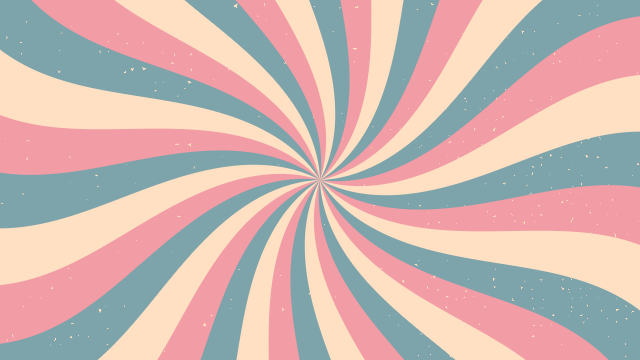
Give the GLSL for this background, as a Shadertoy shader.

```glsl
const vec3 BLUE = vec3(0.490, 0.640, 0.670);
const vec3 PINK = vec3(0.950, 0.610, 0.650);
const vec3 CREAM = vec3(1.000, 0.880, 0.760);

const float TAU = 6.2831853;
const float REPEATS = 12.0;        // groups of three rays
const float TWIST_PEAK = 0.506;    // greatest turn of a ray, radians
const float TWIST_BEND = 0.977;    // how fast the turn falls off
const float TWIST_RADIUS = 0.815;  // radius of the greatest turn

const int FLECK_LAYERS = 2;
const float FLECK_CELL = 0.042;
const float FLECK_BASE = 0.07;     // chance of a fleck outside the worn areas
const float FLECK_ROUGHNESS = 0.0022;

// Worn areas: centre, radius, added chance of flecks
const vec4 WORN[6] = vec4[6](
    vec4(0.57, 0.00, 0.27, 0.42),
    vec4(0.81, -0.38, 0.14, 0.50),
    vec4(0.42, -0.34, 0.16, 0.28),
    vec4(0.48, 0.32, 0.25, 0.15),
    vec4(-0.38, 0.28, 0.15, 0.22),
    vec4(-0.76, -0.40, 0.15, 0.18));

vec2 hash2(vec2 p) {
    vec3 q = fract(p.xyx * vec3(0.1031, 0.1030, 0.0973));
    q += dot(q, q.yzx + 33.33);
    return fract((q.xx + q.yz) * q.zy);
}

float gradientDot(vec2 cell, vec2 offset) {
    float angle = TAU * hash2(cell).x;
    return dot(vec2(cos(angle), sin(angle)), offset);
}

float gradientNoise(vec2 p) {
    vec2 i = floor(p), f = fract(p);
    vec2 u = f * f * f * (f * (f * 6.0 - 15.0) + 10.0);
    vec2 e = vec2(1.0, 0.0);
    float low = mix(gradientDot(i, f), gradientDot(i + e, f - e), u.x);
    float high = mix(gradientDot(i + e.yx, f - e.yx), gradientDot(i + 1.0, f - 1.0), u.x);
    return mix(low, high, u.y);
}

// Three ray colours, blended evenly where rays are thinner than a pixel
vec3 twistedRays(vec2 p, float pixel) {
    float r = length(p);
    float fromPeak = r - TWIST_RADIUS;
    float twist = TWIST_PEAK - TWIST_BEND * fromPeak * fromPeak;
    float slant = 2.0 * TWIST_BEND * fromPeak * r;
    float arc = r / sqrt(1.0 + slant * slant);

    float period = TAU / REPEATS;
    float angle = atan(p.y, p.x + 1e-6) - twist;
    vec3 middles = vec3(1.0, 3.0, 5.0) / 6.0;
    vec3 away = abs(fract(angle / period - middles + 0.5) - 0.5) * period;
    vec3 cover = clamp(0.5 + (period / 6.0 - away) * arc / pixel, 0.0, 1.0);
    return (BLUE * cover.x + CREAM * cover.y + PINK * cover.z) / dot(cover, vec3(1.0));
}

float wear(vec2 p) {
    float chance = FLECK_BASE;
    for (int i = 0; i < 6; i++) {
        vec2 d = (p - WORN[i].xy) / WORN[i].z;
        chance += WORN[i].w * exp(-dot(d, d));
    }
    return chance * (1.0 + 0.9 * gradientNoise(p * 7.0));
}

// One ragged, turned shard in each chosen cell
float flecks(vec2 p, float cellSize, float seed, float pixel) {
    vec2 cell = floor(p / cellSize);
    vec2 place = hash2(cell + seed);
    vec2 kind = hash2(cell + seed + 57.0);
    vec2 shape = hash2(cell + seed + 113.0);

    vec2 centre = (cell + mix(vec2(0.28), vec2(0.72), place)) * cellSize;
    float turn = TAU * shape.x;
    vec2 q = mat2(cos(turn), -sin(turn), sin(turn), cos(turn)) * (p - centre);
    q.y *= mix(1.0, 3.0, shape.y);

    float size = cellSize * mix(0.025, 0.10, kind.y * kind.y);
    float shard = max(-q.y, abs(q.x) * 0.87 + q.y * 0.5) - size;
    shard += FLECK_ROUGHNESS * gradientNoise(p * 260.0);
    float present = step(kind.x, wear(centre));
    return present * smoothstep(0.5 * pixel, -0.5 * pixel, shard);
}

void mainImage(out vec4 fragColor, in vec2 fragCoord) {
    float pixel = 1.0 / iResolution.y;
    vec2 p = (fragCoord - 0.5 * iResolution.xy) * pixel;
    vec3 color = twistedRays(p, pixel);

    // Large shards first, then finer chips
    for (int i = 0; i < FLECK_LAYERS; i++) {
        float layer = float(i);
        float cellSize = FLECK_CELL / (1.0 + 0.6 * layer);
        color = mix(color, CREAM, flecks(p, cellSize, 200.0 + 71.0 * layer, pixel));
    }
    fragColor = vec4(color, 1.0);
}
```
